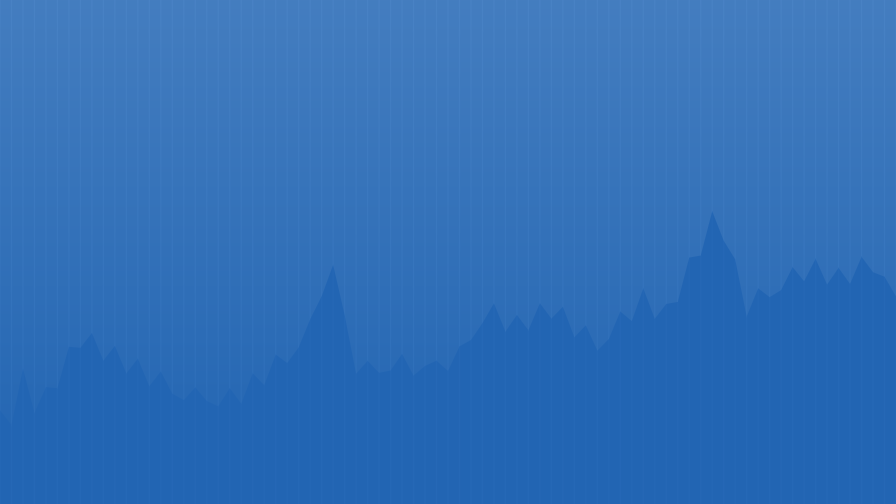
Give the GLSL for this background, as a Shadertoy shader.

```glsl
const float PI = 3.14159265;
const float COLUMNS = 78.0;
const vec3 SKY_TOP = vec3(0.265, 0.49, 0.75);
const vec3 SKY_LOW = vec3(0.14, 0.40, 0.70);
const vec3 RIDGE_COLOR = vec3(0.135, 0.397, 0.703);

// Triangular hill; slopes are height lost per column on each side
float hill(float column, float centre, float top, float leftSlope, float rightSlope) {
    float d = column - centre;
    return top - max(-d * leftSlope, d * rightSlope);
}

// Phase lost gradually between two columns
float phaseLag(float column, float start, float end, float amount) {
    return amount * clamp((column - start) / (end - start), 0.0, 1.0);
}

// Alternating jags whose rhythm slows in places
float jags(float column, float amplitude) {
    float phase = column;
    phase -= phaseLag(column, 14.0, 20.0, 2.0);
    phase -= phaseLag(column, 24.0, 43.0, 5.0);
    phase -= phaseLag(column, 51.0, 54.0, 1.0);
    phase -= phaseLag(column, 66.0, 69.0, 1.0);
    return amplitude * cos(PI * phase);
}

// Height of the ridge at a whole column
float ridgeVertex(float c) {
    float h = 0.165 + 0.0047 * max(c - 21.0, 0.0);
    // Left hills
    h = max(h, hill(c, 2.0, 0.248, 0.07, 0.046));
    h = max(h, hill(c, 7.0, 0.331, 0.04, 0.0127));
    h = max(h, hill(c, 17.5, 0.222, 0.023, 0.014));
    // First summit and the saddle after it
    h = max(h, hill(c, 27.0, 0.331, 0.0185, 0.07));
    h = max(h, hill(c, 28.7, 0.491, 0.083, 0.093));
    h = max(h, hill(c, 35.0, 0.278, 0.0046, 0.0046));
    // Middle hills
    h = max(h, hill(c, 42.3, 0.387, 0.046, 0.014));
    h = max(h, hill(c, 48.0, 0.389, 0.0116, 0.0185));
    h = max(h, hill(c, 56.0, 0.407, 0.023, 0.0185));
    // Main summit and the right plateau
    h = max(h, hill(c, 62.5, 0.583, 0.046, 0.079));
    h = max(h, hill(c, 70.5, 0.470, 0.014, 0.009));
    h = max(h, hill(c, 76.0, 0.481, 0.0116, 0.051));
    return h + jags(c, 0.021);
}

// Coverage of the area below the straight-sided ridge
float ridgeMask(vec2 uv, vec2 resolution) {
    float x = uv.x * COLUMNS;
    float left = ridgeVertex(floor(x));
    float right = ridgeVertex(floor(x) + 1.0);
    float slope = (right - left) * COLUMNS * resolution.y / resolution.x;
    float gap = (mix(left, right, fract(x)) - uv.y) * resolution.y;
    return clamp(gap / sqrt(1.0 + slope * slope) + 0.5, 0.0, 1.0);
}

// Thin upright line at every column
float columnLines(float x, float halfWidth, float pixel) {
    float d = abs(fract(x + 0.5) - 0.5);
    return clamp((halfWidth - d) / pixel + 0.5, 0.0, 1.0);
}

void mainImage(out vec4 fragColor, in vec2 fragCoord) {
    vec2 uv = fragCoord / iResolution.xy;
    float ridge = ridgeMask(uv, iResolution.xy);
    float lines = columnLines(uv.x * COLUMNS, 0.05, COLUMNS / iResolution.x);

    vec3 sky = mix(SKY_TOP, SKY_LOW, min((1.0 - uv.y) / 0.9, 1.0));
    vec3 color = mix(sky, RIDGE_COLOR, ridge);
    color += lines * mix(0.02, 0.01, ridge);
    fragColor = vec4(color, 1.0);
}
```
